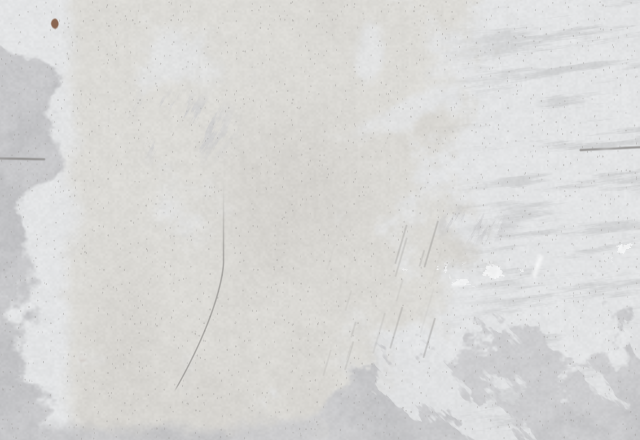
Reproduce this texture procedurally as a Shadertoy shader.

```glsl
// Weathered plaster wall: warm skim coat, pale filler, bare grey patches and scratches.

const vec3 WARM = vec3(0.862, 0.857, 0.840);
const vec3 WARM_SHADE = vec3(0.818, 0.808, 0.790);
const vec3 PALE = vec3(0.888, 0.893, 0.898);
const vec3 GREY = vec3(0.795, 0.796, 0.805);
const vec3 DARK_GREY = vec3(0.735, 0.737, 0.747);
const vec3 CHIP = vec3(0.955, 0.958, 0.960);
const vec3 SCRATCH = vec3(0.62, 0.61, 0.60);
const vec3 RUST = vec3(0.50, 0.34, 0.25);

float hash(vec2 p) {
    return fract(sin(dot(p, vec2(127.1, 311.7))) * 43758.5453);
}

float noise(vec2 p) {
    vec2 i = floor(p), f = fract(p);
    f = f * f * (3.0 - 2.0 * f);
    return mix(mix(hash(i), hash(i + vec2(1, 0)), f.x),
               mix(hash(i + vec2(0, 1)), hash(i + vec2(1, 1)), f.x), f.y);
}

float fbm(vec2 p) {
    float sum = 0.0, amp = 0.5, total = 0.0;
    for (int i = 0; i < 5; i++) {
        sum += amp * noise(p);
        total += amp;
        p = p * 2.03 + 17.3;
        amp *= 0.58;
    }
    return sum / total;
}

vec2 turn(vec2 p, float a) {
    return vec2(cos(a) * p.x + sin(a) * p.y, cos(a) * p.y - sin(a) * p.x);
}

// Soft elliptical spot, 1 at its centre
float spot(vec2 p, vec2 centre, vec2 radius) {
    return smoothstep(1.0, 0.0, length((p - centre) / radius));
}

// Thin stroke from a to b
float stroke(vec2 p, vec2 a, vec2 b, float width) {
    vec2 d = b - a;
    float t = clamp(dot(p - a, d) / dot(d, d), 0.0, 1.0);
    return smoothstep(width, 0.0, length(p - a - d * t));
}

// Sparse pits, one candidate in each grid cell
float pits(vec2 p, float cells, float density, float radius) {
    vec2 id = floor(p * cells);
    vec2 centre = 0.25 + 0.5 * vec2(hash(id + 3.1), hash(id + 7.7));
    vec2 d = (fract(p * cells) - centre) * vec2(1.25, 0.8);
    float on = step(hash(id + 11.9), density) * (0.4 + 0.6 * hash(id + 5.3));
    return on * smoothstep(radius, radius * 0.3, length(d));
}

// Warm skim coat between pale margins, with lighter worn places
vec3 coat(vec2 p, float rough) {
    float cloud = fbm(p * vec2(4.0, 2.5) + 2.0);
    float shade = smoothstep(0.42, 0.75, cloud) * 0.6
                + 0.65 * spot(p, vec2(0.68, 0.56), vec2(0.30, 0.32))
                + 0.55 * spot(p, vec2(0.28, 0.18), vec2(0.16, 0.38))
                + 0.40 * spot(p, vec2(0.97, 0.68), vec2(0.14, 0.12));
    float rightEdge = mix(0.78, 1.06, smoothstep(0.08, 0.6, p.y));
    float warm = smoothstep(0.135, 0.19, p.x + (rough - 0.5) * 0.08)
               * smoothstep(0.09, -0.09, p.x - rightEdge + (rough - 0.5) * 0.5);
    float worn = spot(p, vec2(0.41, 0.87), vec2(0.17, 0.14))
               + spot(p, vec2(0.84, 0.87), vec2(0.07, 0.15))
               + spot(turn(p - vec2(0.91, 0.74), 0.45), vec2(0), vec2(0.14, 0.06))
               + 0.7 * spot(p, vec2(0.40, 0.52), vec2(0.14, 0.28));
    warm *= 1.0 - 0.8 * smoothstep(0.2, 0.75, worn + (rough - 0.5) * 1.3);
    return mix(PALE, mix(WARM, WARM_SHADE, clamp(shade, 0.0, 0.85)), warm);
}

// Bare grey along the left side and across the lower right
float bare(vec2 p, float rough) {
    float reach = 0.055 + 0.07 * smoothstep(0.56, 0.62, p.y) - 0.15 * smoothstep(0.84, 0.94, p.y)
                + 0.05 * smoothstep(0.2, 0.08, p.y);
    float left = smoothstep(-0.012, 0.012, reach - p.x + (rough - 0.5) * 0.16);
    float rise = smoothstep(0.66, 0.90, p.x);
    float top = mix(0.03 + 0.12 * pow(abs(p.x - 0.38), 2.0), 0.235, rise);
    float low = smoothstep(-0.018, 0.018, top - p.y + (rough - 0.5) * mix(0.07, 0.42, rise));
    float smear = fbm(turn(p, -0.8) * vec2(7.0, 15.0) + 4.0);
    low *= 1.0 - 0.9 * rise * smoothstep(0.54, 0.60, smear);
    return max(left * 0.95, low * 0.9);
}

// Long curved scratch, short slanted ones and two dark cracks
float scratches(vec2 p) {
    float t = (0.403 - p.y) / 0.29;
    float bend = 0.508 - 0.11 * pow(clamp(t, 0.0, 1.0), 1.5);
    float span = smoothstep(-0.7, 0.1, t) * smoothstep(1.02, 0.95, t);
    float s = 0.6 * span * smoothstep(0.0035, 0.0, abs(p.x - bend));
    for (int i = 0; i < 18; i++) {
        float k = float(i);
        vec2 a = vec2(0.72 + 0.28 * hash(vec2(k, 1)), 0.14 + 0.28 * hash(vec2(k, 2)));
        vec2 b = a + vec2(0.025, 0.085) * (0.3 + hash(vec2(k, 3)));
        s = max(s, 0.35 * hash(vec2(k, 4)) * stroke(p, a, b, 0.004));
    }
    float broken = 0.5 + 0.5 * noise(p * 40.0);
    s = max(s, 0.9 * broken * stroke(p, vec2(0.0, 0.640), vec2(0.10, 0.638), 0.005));
    return max(s, broken * stroke(p, vec2(1.32, 0.659), vec2(1.47, 0.666), 0.005));
}

void mainImage(out vec4 fragColor, in vec2 fragCoord) {
    vec2 p = fragCoord / iResolution.y;
    float rough = fbm(p * 10.0);
    float fine = fbm(p * 45.0 + 9.0);
    vec3 col = coat(p, rough);

    // Faint trowel drag on the right and slanted scuffs near the upper left
    float drag = fbm(turn(p, 0.12) * vec2(5.0, 38.0));
    col -= 0.07 * smoothstep(0.52, 0.75, drag) * smoothstep(0.95, 1.2, p.x);
    float scuff = fbm(turn(p, -0.45) * vec2(40.0, 9.0));
    float scuffArea = spot(p, vec2(0.40, 0.71), vec2(0.19, 0.11)) + spot(p, vec2(1.08, 0.49), vec2(0.12, 0.06));
    col = mix(col, GREY, 0.7 * smoothstep(0.5, 0.62, scuff) * min(1.0, 1.8 * scuffArea));

    // Grey patches
    float age = smoothstep(0.42, 0.68, fbm(p * 6.0 + 31.0)) + 0.4 * smoothstep(0.2, 0.0, p.x);
    col = mix(col, mix(GREY, DARK_GREY, min(age, 1.0) * 0.75), bare(p, rough));

    // White chips
    float chipArea = spot(p, vec2(1.08, 0.375), vec2(0.28, 0.035)) + spot(p, vec2(1.42, 0.42), vec2(0.05, 0.06));
    float chip = smoothstep(0.62, 0.67, fbm(p * vec2(26.0, 34.0)) + 0.14 * min(chipArea, 1.0) - 0.04);
    chip = max(chip * min(1.0, chipArea * 3.0), stroke(p, vec2(1.215, 0.375), vec2(1.228, 0.415), 0.012));
    col = mix(col, CHIP, chip * 0.9);

    // Grain, pits, scratches and a rust mark
    col += 0.035 * (fine - 0.5) + 0.028 * (noise(p * 190.0) - 0.5);
    float pit = max(pits(p, 55.0, 0.16, 0.17), pits(p + 4.0, 100.0, 0.10, 0.28));
    col = mix(col, SCRATCH, 0.45 * pit);
    col = mix(col, SCRATCH * 0.85, scratches(p));
    col = mix(col, RUST, 0.9 * smoothstep(0.3, 0.7, spot(p, vec2(0.125, 0.947), vec2(0.016, 0.022)) + rough - 0.5));
    fragColor = vec4(clamp(col, 0.0, 1.0), 1.0);
}
```
